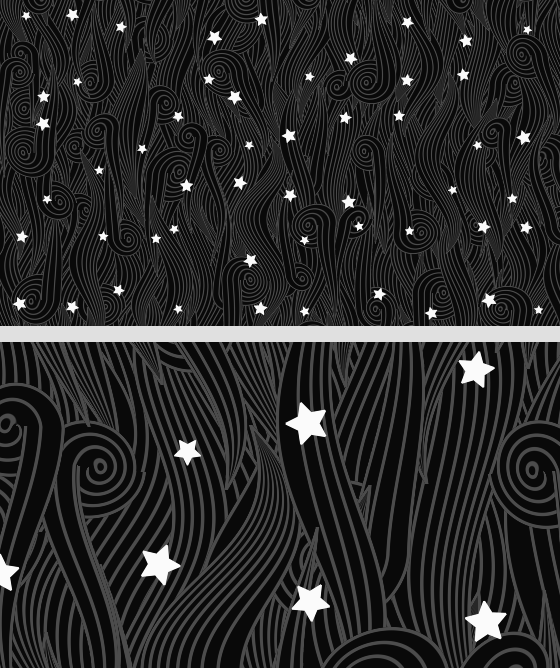
Top, the full canvas; bottom, a detail of the centre.
This pattern is drawn by a WebGL 2 fragment shader. Its source:

```glsl
#version 300 es
precision highp float;
// Dark hair-like waves: tapered locks and curled "6" shaped coils, filled with
// fine grey strands and painted over each other in grid layers, back to front.
// Small white five-pointed stars are scattered on top.

uniform vec2 u_resolution;
out vec4 fragColor;

const float HALF_LINE = 0.0017;
const float STRAND_GAP = 0.0122;

vec3 hash3(vec2 cell) {
    vec3 q = fract(cell.xyx * vec3(0.1031, 0.1030, 0.0973));
    q += dot(q, q.yzx + 33.33);
    return fract((q.xxy + q.yzz) * q.zyx);
}

// Soft step: 1 where d is below zero, one pixel wide.
float inside(float d) {
    float px = 1.0 / u_resolution.y;
    return 1.0 - smoothstep(-0.6 * px, 0.6 * px, d);
}

// Lines at whole values of coord; fades to a flat tone when too dense.
float strands(float coord, float gap) {
    float d = abs(fract(coord + 0.5) - 0.5) * gap;
    float line = inside(d - min(HALF_LINE, 0.2 * gap));
    return mix(0.45, line, smoothstep(1.0, 2.4, gap * u_resolution.y));
}

// Ink and coverage of a shape, with its rim drawn as one more strand.
vec2 shape(float ink, float edge) {
    return vec2(max(ink, inside(abs(edge) - HALF_LINE)), inside(edge - HALF_LINE));
}

// Wavy ribbon, pointed at both ends.
vec2 lock(vec2 p, vec3 h) {
    float t = p.y / mix(0.22, 0.33, h.z);
    if (abs(t) >= 1.0) return vec2(0.0);
    float fullWidth = mix(0.03, 0.055, h.x);
    float width = max(fullWidth * (1.0 - t * t), 0.0001);
    float k = mix(11.0, 17.0, h.z);
    float phase = p.y * k + h.y * 6.2832;
    float amp = 0.034;
    float lean = inversesqrt(1.0 + pow(amp * k * cos(phase), 2.0));
    float s = (p.x - amp * sin(phase)) / width;
    float edge = (abs(s) - 1.0) * width * lean;
    if (edge > 0.01) return vec2(0.0);
    // Strands drift from side to side within the ribbon.
    float sway = 0.3 * sin(t * 3.0 + h.z * 40.0);
    float n = floor(fullWidth / STRAND_GAP);
    float gap = width * lean / n / max(1.0 - 2.0 * s * sway, 0.3);
    return shape(strands((s + sway * (1.0 - s * s)) * n, gap), edge);
}

// Off-centre spiral coordinate, growing by one per strand.
float coil(vec2 p, float radius, float gap) {
    vec2 q = p - vec2(0.3 * (radius - length(p)), 0.0);
    return length(q) / gap - atan(p.y, -p.x) / 6.2832;
}

// Spiral disc whose left half runs on upwards as a tapering tail.
vec2 curl(vec2 p, vec3 h) {
    p *= sign(h.yz - 0.5);
    float radius = mix(0.042, 0.082, h.x);
    float n = floor(radius / STRAND_GAP);
    float gap = radius / n;
    float localGap = gap / (1.0 + 0.3 * p.x / max(length(p), 0.0001));
    float turn = coil(p, radius, gap);
    vec2 result = shape(strands(turn, localGap), (turn - n) * localGap);

    float t = p.y / mix(0.24, 0.36, h.y);
    if (t < 0.0 || t >= 1.0) return result;
    float drift = mix(-0.035, 0.035, fract(h.z * 7.0));
    float lean = inversesqrt(1.0 + pow(drift * 15.0 * sin(p.y * 15.0), 2.0));
    float taper = max(1.0 - t * t, 0.001);
    float across = drift * (1.0 - cos(p.y * 15.0)) - p.x - 0.6 * radius;
    float edge = (abs(across) - 0.4 * radius * taper) * lean;
    if (edge > 0.01) return result;
    float start = 0.6 * radius + across / taper;
    float lines = strands(coil(vec2(-start, 0.0), radius, gap), gap * 1.43 * taper * lean);
    vec2 tail = shape(lines, edge);
    return vec2(mix(result.x, tail.x, tail.y), max(result.y, tail.y));
}

// Paints one grid layer of locks or curls over the ink so far.
float paint(float ink, vec2 p, vec2 size, float share, float seed, bool curled) {
    vec2 home = floor(p / size);
    int rows = curled ? 2 : 1;
    for (int j = -rows; j <= rows; j++)
    for (int i = -1; i <= 1; i++) {
        vec2 cell = home + vec2(i, j);
        vec3 place = hash3(cell + seed);
        if (place.z > share) continue;
        vec2 q = p - (cell + 0.5 + 0.6 * (place.xy - 0.5)) * size;
        vec3 h = hash3(cell + seed + 71.0);
        vec2 layer = curled ? curl(q, h) : lock(q, h);
        ink = mix(ink, layer.x, layer.y);
    }
    return ink;
}

// Blunt five-pointed stars, one per cell at most.
float stars(vec2 p) {
    float light = 0.0, size = 0.17, k = 0.62832;
    vec2 home = floor(p / size);
    for (int j = -1; j <= 1; j++)
    for (int i = -1; i <= 1; i++) {
        vec2 cell = home + vec2(i, j);
        vec3 h = hash3(cell + 211.0);
        vec2 q = p - (cell + 0.5 + 0.75 * (h.xy - 0.5)) * size;
        float radius = mix(0.0155, 0.0265, h.z * h.z);
        float r = length(q);
        float a = abs(mod(atan(q.y, q.x) + h.x * 40.0, 2.0 * k) - k);
        float d = dot(r * vec2(cos(a), sin(a)) - vec2(radius, 0.0), vec2(0.443, 0.897));
        light = max(light, inside(max(d, r - 0.92 * radius)) * step(h.y, 0.95));
    }
    return light;
}

void main() {
    vec2 p = gl_FragCoord.xy / u_resolution.y;
    vec2 w = p + 0.01 * sin(p.yx * vec2(13.0, 11.0) + 5.0 * p + vec2(0.0, 2.0));

    // Loose waves behind, then locks and curls in turn.
    float ink = strands((w.x + 0.03 * sin(w.y * 13.0 + w.x * 5.0)) / STRAND_GAP, STRAND_GAP);
    ink = paint(ink, w, vec2(0.10, 0.36), 1.0, 13.0, false);
    ink = paint(ink, w, vec2(0.20, 0.20), 0.65, 37.0, true);
    ink = paint(ink, w, vec2(0.11, 0.36), 0.45, 59.0, false);
    ink = paint(ink, w, vec2(0.21, 0.22), 0.45, 97.0, true);

    vec3 color = mix(vec3(0.035), vec3(0.30), ink);
    fragColor = vec4(mix(color, vec3(0.985), stars(p)), 1.0);
}
```
